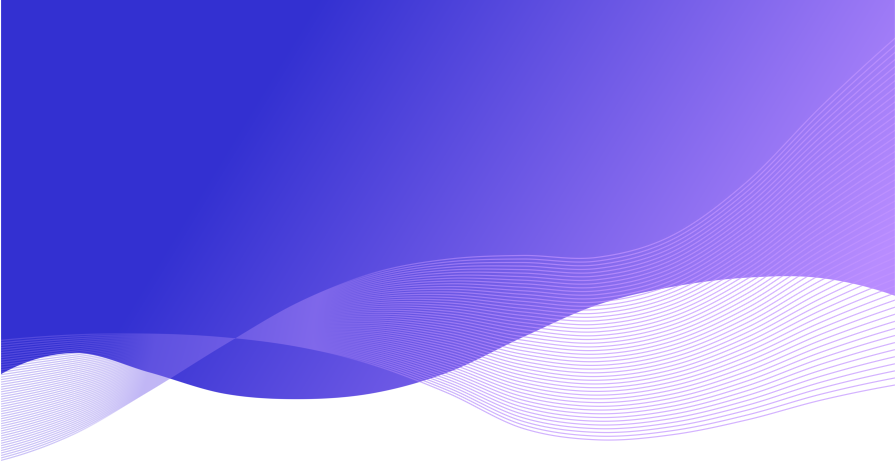
Reproduce this background procedurally as a WebGL 2 fragment shader.

```glsl
#version 300 es
precision highp float;
// Diagonal blue-to-violet gradient above a white wave, crossed by a twisting
// ribbon of fine lines. Smooth splines give the wave and both ribbon edges;
// the lines are even repeats between the two edges.

#define LINES 50.0
#define LINE_WIDTH 0.0024
#define BLUE vec3(0.20, 0.19, 0.82)
#define VIOLET vec3(0.72, 0.55, 1.00)
#define LINE_LEFT vec3(0.50, 0.42, 0.92)
#define LINE_RIGHT vec3(0.76, 0.58, 1.00)
#define OPACITY_LEFT 0.45
#define OPACITY_RIGHT 0.78
#define MARGIN 0.0012

uniform vec2 u_resolution;
out vec4 fragColor;

const int KNOTS = 13;

// Heights at even steps across the canvas, as fractions of its height
const float WAVE[KNOTS] = float[KNOTS](
    0.189, 0.236, 0.194, 0.148, 0.136, 0.149, 0.194,
    0.270, 0.340, 0.379, 0.399, 0.398, 0.359);
const float RISING[KNOTS] = float[KNOTS](
    0.003, 0.061, 0.153, 0.253, 0.346, 0.409, 0.439,
    0.447, 0.443, 0.490, 0.606, 0.770, 0.919);
const float FALLING[KNOTS] = float[KNOTS](
    0.263, 0.275, 0.278, 0.270, 0.249, 0.210, 0.149,
    0.073, 0.048, 0.059, 0.091, 0.134, 0.167);

// Catmull-Rom spline: returns height and slope per unit of x (0..1)
vec2 spline(float k[KNOTS], float x) {
    float s = x * float(KNOTS - 1);
    int i = clamp(int(floor(s)), 0, KNOTS - 2);
    float f = s - float(i);
    float b = k[i], c = k[i + 1];
    float a = i > 0 ? k[i - 1] : 3.0 * b - 3.0 * c + k[2];
    float d = i < KNOTS - 2 ? k[i + 2] : 3.0 * c - 3.0 * b + k[i - 1];
    float c1 = 0.5 * (c - a);
    float c2 = a - 2.5 * b + 2.0 * c - 0.5 * d;
    float c3 = 0.5 * (d - a) + 1.5 * (b - c);
    float height = b + f * (c1 + f * (c2 + f * c3));
    float slope = c1 + f * (2.0 * c2 + f * 3.0 * c3);
    return vec2(height, slope * float(KNOTS - 1));
}

// Turns a vertical distance into one across a sloping curve
float tilt(float slope, float aspect) {
    return inversesqrt(1.0 + slope * slope / (aspect * aspect));
}

vec3 backdrop(vec2 p, float aspect) {
    float along = dot(vec2(p.x * aspect, 1.0 - p.y), vec2(0.853, 0.521));
    return mix(BLUE, VIOLET, clamp((along - 0.592) / 1.326, 0.0, 1.0));
}

// Coverage of the line family between the two ribbon edges
float ribbon(vec2 p, float aspect, float pixel) {
    vec2 first = spline(RISING, p.x);
    vec2 last = spline(FALLING, p.x);
    float span = last.x - first.x;
    span = abs(span) < 1e-4 ? 1e-4 : span;
    float t = (p.y - first.x) / span;
    float slope = mix(first.y, last.y, clamp(t, 0.0, 1.0));
    float across = abs(span) * tilt(slope, aspect);
    float gap = across / (LINES - 1.0);

    // Nearest single line
    float f = t * (LINES - 1.0);
    float nearest = clamp(floor(f + 0.5), 0.0, LINES - 1.0);
    float dist = abs(f - nearest) * gap;
    float wide = max(LINE_WIDTH, pixel);
    float line = clamp((wide - dist) / pixel, 0.0, 1.0);
    line *= LINE_WIDTH / (2.0 * wide - pixel);

    // Even tint where lines are too close to resolve
    float outside = max(-t, t - 1.0) * across;
    float tint = min(LINE_WIDTH / gap, 1.0);
    tint *= 1.0 - smoothstep(-0.7 * pixel, 0.7 * pixel, outside);
    return mix(tint, min(line, 1.0), smoothstep(1.2, 2.2, gap / pixel));
}

void main() {
    vec2 p = gl_FragCoord.xy / u_resolution;
    float aspect = u_resolution.x / u_resolution.y;
    float pixel = 1.0 / u_resolution.y;

    // Gradient with the white wave in front
    vec3 color = backdrop(p, aspect);
    vec2 wave = spline(WAVE, p.x);
    float above = (p.y - wave.x) * tilt(wave.y, aspect);
    color = mix(vec3(1.0), color, smoothstep(-0.7 * pixel, 0.7 * pixel, above));

    // Lines grow stronger and pinker to the right
    vec3 ink = mix(LINE_LEFT, LINE_RIGHT, smoothstep(0.1, 0.7, p.x));
    float opacity = mix(OPACITY_LEFT, OPACITY_RIGHT, smoothstep(0.0, 0.7, p.x));
    color = mix(color, ink, ribbon(p, aspect, pixel) * opacity);

    // Thin white margin at both sides
    float side = min(p.x, 1.0 - p.x);
    float margin = clamp((MARGIN - side) * u_resolution.x + 0.5, 0.0, 1.0);
    fragColor = vec4(mix(color, vec3(1.0), margin), 1.0);
}
```
